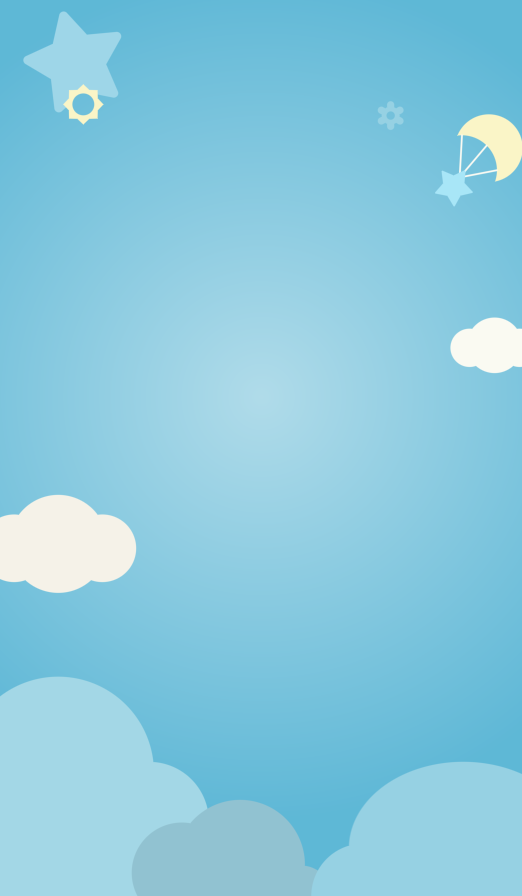
This background is drawn by a Shadertoy shader. Its source:

```glsl
const float TAU = 6.2831853;

const vec3 SKY_GLOW = vec3(0.69, 0.86, 0.915);
const vec3 SKY_EDGE = vec3(0.37, 0.72, 0.84);
const vec3 PALE_BLUE = vec3(0.62, 0.84, 0.91);
const vec3 ICE_BLUE = vec3(0.66, 0.90, 0.97);
const vec3 BUTTER = vec3(0.98, 0.96, 0.78);
const vec3 CREAM = vec3(0.96, 0.95, 0.91);
const vec3 WHITE = vec3(0.98, 0.98, 0.95);
const vec3 MIST = vec3(0.64, 0.845, 0.90);
const vec3 SLATE = vec3(0.57, 0.76, 0.82);
const vec3 HAZE = vec3(0.59, 0.82, 0.89);

vec2 direction(float angle) {
    return vec2(cos(angle), sin(angle));
}

float circle(vec2 p, vec2 center, float radius) {
    return length(p - center) - radius;
}

float ellipse(vec2 p, vec2 center, vec2 radii) {
    vec2 q = (p - center) / radii;
    return (length(q) - 1.0) * min(radii.x, radii.y);
}

float segment(vec2 p, vec2 a, vec2 b) {
    vec2 ab = b - a;
    return length(p - a - ab * clamp(dot(p - a, ab) / dot(ab, ab), 0.0, 1.0));
}

// Folds the plane into one mirrored sector, with its axis along +x
vec2 foldSector(vec2 p, float count, float turn) {
    float sector = TAU / count;
    float angle = mod(atan(p.y, p.x) - turn + 0.5 * sector, sector) - 0.5 * sector;
    return length(p) * direction(abs(angle));
}

float star(vec2 p, float points, float outer, float inner, float turn) {
    vec2 q = foldSector(p, points, turn);
    vec2 tip = vec2(outer, 0.0);
    vec2 valley = inner * direction(0.5 * TAU / points);
    vec2 edge = valley - tip;
    vec2 fromTip = q - tip;
    float side = edge.x * fromTip.y - edge.y * fromTip.x;
    return -sign(side) * segment(q, tip, valley);
}

float flower(vec2 p, float size) {
    vec2 q = foldSector(p, 6.0, TAU / 4.0);
    float petals = segment(q, vec2(0.55, 0.0) * size, vec2(0.75, 0.0) * size) - 0.25 * size;
    float ring = abs(length(p) - 0.46 * size) - 0.17 * size;
    return min(petals, ring);
}

// A round middle with an equal puff on each side
float cloud(vec2 p, vec2 center, float radius) {
    vec2 q = p - center;
    q.x = abs(q.x);
    return min(length(q) - radius, circle(q, vec2(0.9, -0.09) * radius, 0.69 * radius));
}

vec3 paint(vec3 base, vec3 color, float dist, float pixel) {
    return mix(base, color, 1.0 - smoothstep(-0.75 * pixel, 0.75 * pixel, dist));
}

void mainImage(out vec4 fragColor, in vec2 fragCoord) {
    vec2 p = fragCoord / iResolution.y;
    float pixel = 1.0 / iResolution.y;

    // Radial sky
    float spread = clamp(length(p - vec2(0.292, 0.557)) / 0.47, 0.0, 1.0);
    vec3 sky = mix(SKY_GLOW, SKY_EDGE, spread);
    vec3 color = sky;

    // Rounded star, with a pointed ring below it
    float bigStar = star(p - vec2(0.085, 0.930), 5.0, 0.054, 0.028, radians(105.0)) - 0.005;
    color = paint(color, PALE_BLUE, bigStar, pixel);
    vec2 sunCenter = vec2(0.093, 0.8835);
    color = paint(color, BUTTER, star(p - sunCenter, 8.0, 0.0225, 0.0175, 0.0), pixel);
    color = paint(color, sky, circle(p, sunCenter, 0.0122), pixel);

    // Six petal flower
    color = paint(color, HAZE, flower(p - vec2(0.436, 0.871), 0.016), pixel);

    // Crescent carrying a small star on three cords
    vec2 hollow = vec2(0.5156, 0.810);
    float hollowRadius = 0.039;
    float moon = max(circle(p, vec2(0.5456, 0.8346), 0.0378), -circle(p, hollow, hollowRadius));
    color = paint(color, BUTTER, moon, pixel);
    for (int i = 0; i < 3; i++) {
        vec2 end = hollow + hollowRadius * direction(float(i) * TAU / 8.0);
        color = paint(color, WHITE, segment(p, vec2(0.513, 0.802), end) - 0.001, pixel);
    }
    float smallStar = star(p - vec2(0.5065, 0.7917), 5.0, 0.021, 0.0115, radians(127.0)) - 0.001;
    color = paint(color, ICE_BLUE, smallStar, pixel);

    // Floating clouds
    color = paint(color, WHITE, cloud(p, vec2(0.552, 0.6146), 0.031), pixel);
    color = paint(color, CREAM, cloud(p, vec2(0.065, 0.393), 0.0547), pixel);

    // Cloud bank, from back to front
    float leftBank = min(circle(p, vec2(0.065, 0.138), 0.1068), circle(p, vec2(0.1667, 0.0833), 0.0664));
    leftBank = min(leftBank, circle(p, vec2(0.065, 0.0104), 0.117));
    color = paint(color, MIST, leftBank, pixel);

    float middleBank = min(circle(p, vec2(0.268, 0.035), 0.0723), circle(p, vec2(0.203, 0.026), 0.056));
    middleBank = min(middleBank, circle(p, vec2(0.336, 0.0), 0.034));
    color = paint(color, SLATE, middleBank, pixel);

    float rightBank = ellipse(p, vec2(0.517, 0.0534), vec2(0.1276, 0.0964));
    rightBank = min(rightBank, circle(p, vec2(0.406, 0.0), 0.0586));
    color = paint(color, HAZE, rightBank, pixel);

    fragColor = vec4(color, 1.0);
}
```
